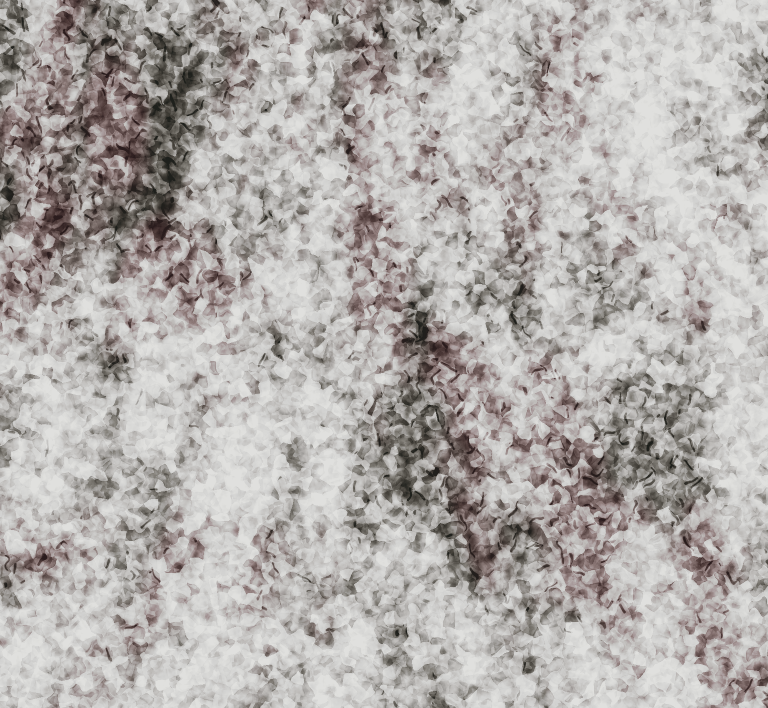
A Shadertoy shader for this texture:

```glsl
// White granite slab with grey-brown mineral grains, dark vertical veins and mica flakes
#define GRAIN_SCALE 68.0     // large grains per canvas height
#define SPECK_SCALE 150.0    // small grains per canvas height
#define FLAKE_SCALE 46.0     // mica flake cells per canvas height
#define CLOUD_AMOUNT 0.40
#define VEIN_AMOUNT 0.42
#define GRAIN_AMOUNT 0.55
#define SPECK_AMOUNT 0.32
#define DUST_AMOUNT 0.38
#define FLAKE_DEPTH 1.5
#define BRIGHTNESS 0.38

// Mineral tones from black mica to white feldspar, and the levels they sit at
const vec3 TONES[8] = vec3[8](
    vec3(0.13, 0.12, 0.12), vec3(0.27, 0.24, 0.23), vec3(0.41, 0.38, 0.37),
    vec3(0.53, 0.50, 0.49), vec3(0.64, 0.62, 0.62), vec3(0.74, 0.73, 0.72),
    vec3(0.82, 0.82, 0.815), vec3(0.88, 0.88, 0.87));
const float LEVELS[8] = float[8](-3.1, -2.17, -1.48, -0.97, -0.51, 0.07, 0.95, 2.2);

float hash1(vec2 p) {
    vec3 h = fract(p.xyx * 0.1031);
    h += dot(h, h.yzx + 33.33);
    return fract((h.x + h.y) * h.z);
}
vec2 hash2(vec2 p) { return vec2(hash1(p + 17.0), hash1(p + 71.0)); }

float valueNoise(vec2 p) {
    vec2 i = floor(p), f = fract(p);
    f = f * f * (3.0 - 2.0 * f);
    float bottom = mix(hash1(i), hash1(i + vec2(1, 0)), f.x);
    float top = mix(hash1(i + vec2(0, 1)), hash1(i + vec2(1, 1)), f.x);
    return mix(bottom, top, f.y);
}

// Fractal noise with zero mean and roughly unit deviation
float fractalNoise(vec2 p) {
    float sum = 0.0, weight = 0.5;
    for (int i = 0; i < 4; i++) {
        sum += weight * (valueNoise(p) - 0.5);
        p = mat2(1.6, 1.2, -1.2, 1.6) * p + 19.7;
        weight *= 0.5;
    }
    return sum * 8.7;
}

// Cellular grains: x is the random tone of the cell, y the gap to its border
vec2 grains(vec2 p) {
    float nearest = 9.0, second = 9.0, tone = 0.0;
    for (int i = 0; i < 9; i++) {
        vec2 id = floor(p) + vec2(i % 3 - 1, i / 3 - 1);
        float d = length(id + hash2(id) - p);
        second = min(second, max(d, nearest));
        if (d < nearest) tone = hash1(id + 5.3);
        nearest = min(nearest, d);
    }
    return vec2((tone - 0.5) * 3.46, second - nearest);
}

// Thin mica slivers, mostly upright; density is the share of cells holding one
float flakes(vec2 p, float density) {
    float cover = 0.0;
    for (int i = 0; i < 9; i++) {
        vec2 id = floor(p) + vec2(i % 3 - 1, i / 3 - 1);
        vec2 rnd = hash2(id + 131.0), offset = p - id - hash2(id + 40.0);
        float angle = (rnd.x - 0.5) * 2.2, reach = mix(0.12, 0.42, rnd.y);
        vec2 axis = vec2(sin(angle), cos(angle));
        float d = length(offset - axis * clamp(dot(offset, axis), -reach, reach));
        cover = max(cover, step(hash1(id + 211.0), density) * smoothstep(0.10, 0.05, d));
    }
    return cover;
}

float darkPatch(vec2 p, vec2 centre, float radius) {
    vec2 d = (p - centre) / radius;
    return exp(-dot(d, d));
}

vec3 mineralColor(float level) {
    vec3 color = TONES[0];
    for (int i = 1; i < 8; i++) {
        float t = (level - LEVELS[i - 1]) / (LEVELS[i] - LEVELS[i - 1]);
        color = mix(color, TONES[i], clamp(t, 0.0, 1.0));
    }
    return color;
}

vec3 granite(vec2 p) {
    // Veins lean one way on the left and the other way on the right
    vec2 flow = vec2(p.x + mix(-0.25, 0.28, p.x) * (p.y - 0.5), p.y);
    vec2 warp = vec2(valueNoise(p * 90.0), valueNoise(p * 90.0 + 37.0)) - 0.5;
    vec2 rough = p + warp * 0.009;
    // Broad clouds and upright veins
    float body = CLOUD_AMOUNT * fractalNoise(flow * vec2(5.0, 2.6) + 3.0);
    body += VEIN_AMOUNT * fractalNoise(flow * vec2(24.0, 10.0) + 11.0);
    body -= 0.95 * darkPatch(p, vec2(0.16, 0.95), 0.30);
    body -= 0.80 * darkPatch(p, vec2(0.86, 0.27), 0.27);
    // Grains, fine specks, dust and flakes
    vec2 grain = grains(rough * GRAIN_SCALE);
    vec2 speck = grains(rough * SPECK_SCALE + 50.0);
    float level = body + BRIGHTNESS + GRAIN_AMOUNT * grain.x + SPECK_AMOUNT * speck.x;
    level += DUST_AMOUNT * fractalNoise(p * 75.0 + 7.0);
    level -= 0.25 * (1.0 - smoothstep(0.0, 0.14, grain.y));
    level -= FLAKE_DEPTH * flakes(rough * FLAKE_SCALE, 0.6 * (1.0 - smoothstep(-1.2, 0.2, body)));
    // Rusty and olive hues in the darker minerals
    float rust = fractalNoise(flow * vec2(9.0, 5.0) + 83.0) + 0.8 * (p.x - 0.55);
    vec3 tint = mix(vec3(-0.012, 0.004, -0.012), vec3(0.035, -0.012, -0.008),
                    smoothstep(-0.6, 1.4, rust));
    return mineralColor(level) + tint * (1.0 - smoothstep(-1.0, 0.3, level));
}

void mainImage(out vec4 fragColor, in vec2 fragCoord) {
    // Four samples per pixel smooth the grain edges
    vec3 color = vec3(0.0);
    for (int i = 0; i < 4; i++) {
        vec2 offset = vec2(i % 2, i / 2) * 0.5 - 0.25;
        color += granite((fragCoord + offset) / iResolution.y);
    }
    fragColor = vec4(color * 0.25, 1.0);
}
```
